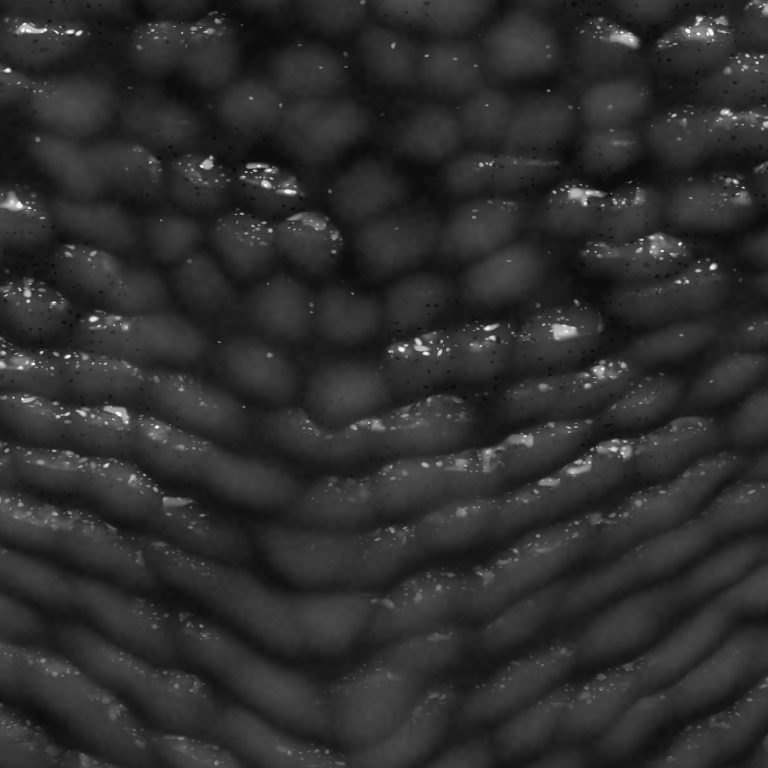
Give the GLSL for this texture, as a three.js fragment shader.

```glsl
// Wet dark grey skin: rounded bumps above, V-shaped ridges below, small glints.
varying vec2 vUv;

const float FOLD_X = 0.43;
const vec2 CELLS = vec2(10.0, 11.5);

float hash(vec2 p) {
  vec3 q = fract(vec3(p.xyx) * 0.1031);
  q += dot(q, q.yzx + 33.33);
  return fract((q.x + q.y) * q.z);
}

float noise(vec2 p) {
  vec2 i = floor(p), f = fract(p);
  f = f * f * (3.0 - 2.0 * f);
  float low = mix(hash(i), hash(i + vec2(1.0, 0.0)), f.x);
  float high = mix(hash(i + vec2(0.0, 1.0)), hash(i + vec2(1.0, 1.0)), f.x);
  return mix(low, high, f.y);
}

float fbm(vec2 p) {
  float sum = 0.0, amp = 0.53;
  for (int i = 0; i < 4; i++) {
    sum += amp * noise(p);
    p = p * 2.03 + 17.3;
    amp *= 0.5;
  }
  return sum;
}

vec2 wobble(vec2 p, float scale) {
  return vec2(noise(p * scale + 40.0), noise(p * scale + 71.0)) - 0.5;
}

// Rows that bend upwards on both sides of the fold, steeper near the bottom
vec2 flow(vec2 p) {
  float d = p.x - FOLD_X;
  float bend = mix(0.66, 0.06, smoothstep(0.0, 1.0, p.y));
  return vec2(d, p.y - bend * sqrt(d * d + 0.003));
}

// Height of the skin: smooth union of one dome per cell
float skinHeight(vec2 p, float ridge) {
  p += 0.04 * wobble(p, 6.0) + 0.016 * wobble(p, 19.0);
  vec2 g = flow(p) * CELLS + 50.0;
  vec2 base = floor(g);
  vec2 stretch = vec2(mix(1.0, 0.7, ridge), mix(1.0, 1.1, ridge));
  float sum = 1.0;
  for (int y = -1; y <= 1; y++) {
    for (int x = -2; x <= 1; x++) {
      vec2 id = base + vec2(float(x), float(y));
      vec2 jitter = vec2(hash(id), hash(id + 19.7)) - 0.5;
      vec2 centre = id + 0.5 + jitter * vec2(0.7, 0.4);
      centre.x += 0.5 * mod(id.y, 2.0);
      vec2 d = (g - centre) * stretch;
      float size = mix(0.75, 1.08, hash(id + 7.1));
      sum += exp(8.0 * (size - 3.2 * dot(d, d)));
    }
  }
  return log(sum) / 8.0;
}

// Scattered soft dots of varied size and strength
float dots(vec2 p, float scale, float density, float seed) {
  vec2 g = p * scale + seed;
  vec2 id = floor(g);
  vec2 centre = 0.5 + 0.4 * (vec2(hash(id), hash(id + 5.3)) - 0.5);
  float radius = mix(0.16, 0.36, hash(id + 11.9));
  float dist = length((fract(g) - centre) * vec2(0.85, 1.1));
  float strength = mix(0.35, 1.0, hash(id + 23.1));
  float present = step(hash(id + 31.7), density);
  return present * strength * (1.0 - smoothstep(radius * 0.25, radius, dist));
}

void main() {
  vec2 p = vUv;
  float ridge = 1.0 - smoothstep(0.3, 0.7, p.y);
  float upper = smoothstep(0.2, 0.6, p.y);

  // Relief and the amount it faces the light above
  float h = skinHeight(p, ridge);
  vec2 reach = vec2(0.003, 0.012);
  float facing = skinHeight(p - reach, ridge) - skinHeight(p + reach, ridge);

  // Dull skin with mottling, blotchier towards the top
  float grey = 0.088 + 0.155 * h + 0.035 * facing;
  grey += 0.05 * (noise(p * 4.0) - 0.5);
  grey += mix(0.15, 0.05, ridge) * (fbm(p * 17.0) - 0.5);
  grey += 0.025 * (noise(p * 150.0) - 0.5);

  // Wet patches on the upper sides of the bumps
  float patches = smoothstep(0.42, 0.68, noise(p * 9.0 + 3.0));
  float wet = smoothstep(0.08, 0.45, facing) * patches * mix(0.3, 1.0, upper);
  vec2 q = p + 0.008 * wobble(p, 60.0);
  float film = smoothstep(0.5, 0.85, fbm(q * vec2(34.0, 46.0)));
  float blobs = smoothstep(0.7, 0.92, noise(q * vec2(55.0, 75.0)));
  grey += wet * (0.05 + 0.3 * film + 0.5 * blobs);

  // Glints, stray sparkles and tiny dark pits
  float glints = dots(q, 62.0, 0.5, 2.0) + 0.7 * dots(q, 105.0, 0.5, 9.0);
  float stray = dots(q, 75.0, 0.05, 37.0) * smoothstep(0.15, 0.6, p.y);
  grey -= 0.1 * dots(q, 80.0, 0.35, 61.0) * patches * upper;
  grey += 0.75 * wet * glints + 0.4 * stray * smoothstep(-0.2, 0.2, facing);

  gl_FragColor = vec4(vec3(clamp(grey, 0.05, 0.95)), 1.0);
}
```
